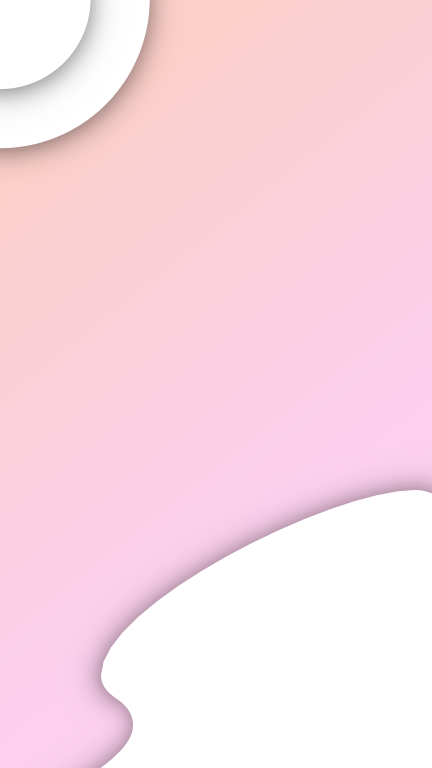
Write a WebGL 1 fragment shader that draws this background.

```glsl
precision highp float;
// Soft peach-to-pink diagonal gradient with white paper cutouts:
// two stacked discs in the top left corner and a wavy blob at the lower right.
// The blob outline is a chain of cubic curves; shadows fade with distance.

uniform vec2 u_resolution;

// Lengths are in canvas heights, origin at the lower left
const float ASPECT = 0.5625;
const vec3 PEACH = vec3(0.992, 0.818, 0.790);
const vec3 ROSE = vec3(0.978, 0.816, 0.822);
const vec3 PINK = vec3(0.988, 0.816, 0.933);
const vec3 PAPER = vec3(1.0);
const vec2 GRADIENT_DIR = vec2(0.8, -1.0);
const vec3 GRADIENT_STOPS = vec3(0.247, 0.378, 0.970);

const vec2 DISC_CENTER = vec2(0.0, 1.002);
const float OUTER_RADIUS = 0.195;
const float INNER_RADIUS = 0.118;

const float SHADOW_ALPHA = 0.5;
const float SHADOW_BLUR = 0.017;
const vec2 DISC_SHADOW_SHIFT = vec2(0.0, -0.005);

const int CURVE_STEPS = 16;

// Joints of the blob outline
const vec2 CREST = vec2(0.5404, 0.3620);
const vec2 WEST = vec2(0.1315, 0.1211);
const vec2 NOTCH = vec2(0.1523, 0.0898);
const vec2 BULGE = vec2(0.1732, 0.0560);

vec2 bezier(vec2 a, vec2 b, vec2 c, vec2 d, float t) {
  vec2 ab = mix(a, b, t), bc = mix(b, c, t), cd = mix(c, d, t);
  return mix(mix(ab, bc, t), mix(bc, cd, t), t);
}

float segmentDistance(vec2 p, vec2 a, vec2 b) {
  vec2 ab = b - a;
  float t = clamp(dot(p - a, ab) / dot(ab, ab), 0.0, 1.0);
  return length(p - a - ab * t);
}

// Updates the nearest distance (x) and flips the side (y) at each
// crossing of the ray that runs left from p
void addCurve(vec2 p, vec2 a, vec2 b, vec2 c, vec2 d, inout vec2 state) {
  vec2 from = a;
  for (int i = 1; i <= CURVE_STEPS; i++) {
    vec2 to = bezier(a, b, c, d, float(i) / float(CURVE_STEPS));
    state.x = min(state.x, segmentDistance(p, from, to));
    if ((from.y > p.y) != (to.y > p.y)) {
      float crossing = from.x + (to.x - from.x) * (p.y - from.y) / (to.y - from.y);
      if (crossing < p.x) state.y = -state.y;
    }
    from = to;
  }
}

// Signed distance to the blob, negative inside
float blobDistance(vec2 p) {
  vec2 state = vec2(10.0, 1.0);
  addCurve(p, vec2(0.6250, 0.2969), vec2(0.6016, 0.3333), vec2(0.5729, 0.3620), CREST, state);
  addCurve(p, CREST, vec2(0.4297, 0.3620), vec2(0.1315, 0.2109), WEST, state);
  addCurve(p, WEST, vec2(0.1315, 0.1068), vec2(0.1406, 0.0977), NOTCH, state);
  addCurve(p, NOTCH, vec2(0.1641, 0.0820), vec2(0.1732, 0.0703), BULGE, state);
  addCurve(p, BULGE, vec2(0.1732, 0.0299), vec2(0.1432, 0.0052), vec2(0.0781, -0.0352), state);
  return state.x * state.y;
}

float discDistance(vec2 p, float radius) {
  return length(p - DISC_CENTER) - radius;
}

vec3 background(vec2 p) {
  float t = dot(p - vec2(0.0, 1.0), GRADIENT_DIR);
  vec3 color = mix(PEACH, ROSE, smoothstep(GRADIENT_STOPS.x, GRADIENT_STOPS.y, t));
  float fade = (t - GRADIENT_STOPS.y) / (GRADIENT_STOPS.z - GRADIENT_STOPS.y);
  return mix(color, PINK, clamp(fade, 0.0, 1.0));
}

// Lays a paper shape and its blurred shadow over a colour
vec3 layPaper(vec3 color, float shape, float shadow, float pixel) {
  // Logistic curve stands in for a Gaussian blurred edge
  float falloff = 1.0 / (1.0 + exp(min(1.7 * shadow / SHADOW_BLUR, 40.0)));
  color *= 1.0 - SHADOW_ALPHA * falloff;
  return mix(color, PAPER, clamp(0.5 - shape / pixel, 0.0, 1.0));
}

void main() {
  vec2 p = gl_FragCoord.xy / u_resolution * vec2(ASPECT, 1.0);
  float pixel = 1.0 / u_resolution.y;
  vec2 lit = p - DISC_SHADOW_SHIFT;

  vec3 color = background(p);
  color = layPaper(color, discDistance(p, OUTER_RADIUS), discDistance(lit, OUTER_RADIUS), pixel);
  color = layPaper(color, discDistance(p, INNER_RADIUS), discDistance(lit, INNER_RADIUS), pixel);

  float blob = blobDistance(p);
  color = layPaper(color, blob, blob, pixel);

  gl_FragColor = vec4(color, 1.0);
}
```
